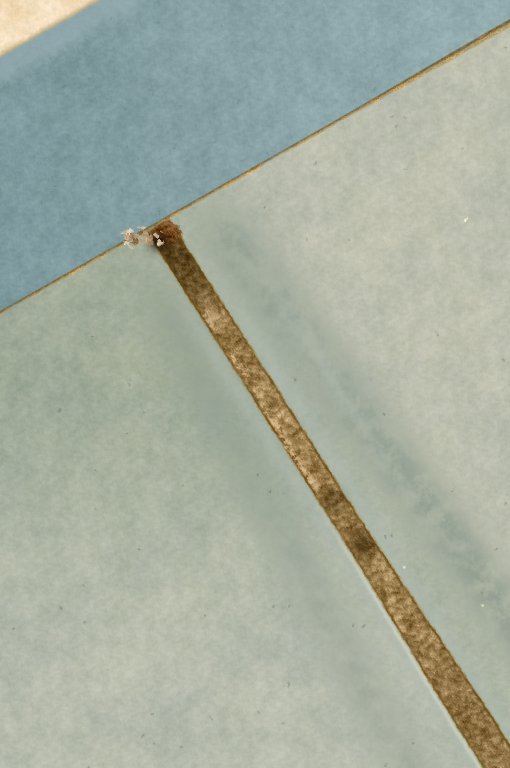
Write a Shadertoy shader that draws this texture.

```glsl
// Weathered stone tiles with a rusty diagonal grout joint below a blue ledge.

float hash(vec2 p) {
    p = fract(p * vec2(0.1031, 0.1137));
    p += dot(p, p.yx + 33.33);
    return fract((p.x + p.y) * p.x * 17.0);
}

// Distance to the nearest scattered point (x) and that point's random id (y)
vec2 cells(vec2 p) {
    vec2 base = floor(p), best = vec2(9.0, 0.0);
    for (int j = -1; j <= 1; j++)
    for (int i = -1; i <= 1; i++) {
        vec2 c = base + vec2(i, j);
        float d = length(p - c - vec2(hash(c + 71.0), hash(c + 193.0)));
        if (d < best.x) best = vec2(d, hash(c + 317.0));
    }
    return best;
}

// Layered, rotated and warped sines, roughly -1 to 1
float waves(vec2 p) {
    float sum = 0.0, amp = 0.55;
    for (int i = 0; i < 6; i++) {
        sum += amp * sin(p.x + 1.7 * sin(p.y * 0.8 + float(i))) * cos(p.y + 0.9 * sin(p.x));
        p = mat2(1.4, 1.25, -1.25, 1.4) * p + 2.3;
        amp *= 0.7;
    }
    return sum;
}

float band(float x, float centre, float width) {
    x = (x - centre) / width;
    return exp(-x * x);
}

float blob(vec2 p, vec2 centre, vec2 size) {
    p = (p - centre) / size;
    return exp(-dot(p, p));
}

void mainImage(out vec4 fragColor, in vec2 fragCoord) {
    vec2 p = fragCoord / iResolution.y;
    p.x *= 0.664 * iResolution.y / iResolution.x;
    float px = 1.0 / iResolution.y;

    float cloud = waves(p * 17.0);
    float mottle = waves(p * 65.0 + 5.0);
    float grain = waves(p * 260.0 + 9.0);
    vec2 warped = p + 0.003 * vec2(mottle, grain);
    vec2 pits = cells(warped * 45.0);
    float crumbs = 0.5 - cells(warped * 110.0).x;

    // Seam distance, and joint coordinates: across s, along t
    float seam = dot(p - vec2(0.0, 0.5924), vec2(-0.494, 0.8695)) + 0.0006 * (mottle + grain);
    vec2 q = p - vec2(0.2044, 0.708);
    float s = dot(q, vec2(0.843, 0.538));
    float t = dot(q, vec2(0.538, -0.843));

    // Pale tiles, warmer and lighter away from the joint
    vec3 right = mix(vec3(0.67, 0.70, 0.635), vec3(0.735, 0.745, 0.68), smoothstep(0.03, 0.17, s));
    vec3 left = mix(vec3(0.63, 0.67, 0.595), vec3(0.715, 0.735, 0.675), smoothstep(0.55, 0.1, p.y));
    vec3 col = mix(left, right, step(0.0, s));
    col += vec3(0.03, 0.022, 0.012) * cloud + vec3(0.026, 0.02, 0.024) * mottle + 0.026 * grain;

    // Broken grey-green stains running beside the joint
    float patchy = clamp(0.62 + 0.3 * cloud + 0.6 * mottle + 0.25 * grain, 0.0, 1.0);
    float stain = band(s, 0.064 + 0.07 * t, 0.036) * smoothstep(-0.02, 0.08, t);
    stain += 0.7 * band(s, -0.045 - 0.08 * t, 0.032) * smoothstep(0.0, 0.12, t);
    col = mix(col, vec3(0.54, 0.595, 0.545), 0.8 * stain * patchy);
    col = mix(col, vec3(0.675, 0.72, 0.68), 0.55 * band(abs(s), 0.028, 0.011) * smoothstep(0.02, 0.2, t));
    float streak = band(s, 0.085 + 0.006 * cloud, 0.009) * band(t, 0.3, 0.14);
    col = mix(col, vec3(0.70, 0.74, 0.70), 0.4 * streak);

    // Sparse soft pits and very few bright flecks
    float pit = smoothstep(0.13, 0.02, pits.x);
    col -= 0.11 * pit * step(0.94, pits.y);
    col += vec3(0.25, 0.22, 0.13) * pit * step(pits.y, 0.006);

    // Brown joint filling with rough rusty edges
    float halfWidth = 0.0168 + 0.006 * smoothstep(0.45, 0.8, t) + 0.0006 * (mottle + grain);
    float edge = abs(s) - halfWidth;
    float inside = smoothstep(px, -px, edge) * smoothstep(-0.004, 0.006, t);
    vec3 grout = vec3(0.60, 0.485, 0.30) + 0.11 * mottle + 0.13 * grain + 0.16 * crumbs;
    vec2 jt = vec2(s, t) + 0.003 * vec2(grain, mottle);
    float pale = blob(jt, vec2(-0.003, 0.14), vec2(0.010, 0.012))
               + 0.8 * blob(jt, vec2(-0.010, 0.345), vec2(0.007, 0.065))
               + 0.5 * blob(jt, vec2(-0.006, 0.22), vec2(0.009, 0.03));
    pale = smoothstep(0.2, 0.85, pale + 0.35 * mottle + 0.3 * grain) * smoothstep(0.1, 0.3, pale);
    grout = mix(grout, vec3(0.82, 0.70, 0.52) + 0.08 * grain, 0.8 * pale);
    float dark = band(t, 0.06, 0.055) + 0.8 * blob(jt, vec2(0.0, 0.425), vec2(0.014, 0.018))
               + blob(jt, vec2(0.003, 0.494), vec2(0.016, 0.02)) + 0.2 * smoothstep(0.6, 0.75, t);
    grout = mix(grout, vec3(0.29, 0.21, 0.07) + 0.09 * grain, clamp(dark * (0.85 + 0.4 * mottle), 0.0, 0.95));
    float rustyEdge = smoothstep(-0.005, -0.001, edge) * clamp(0.6 + 0.6 * mottle, 0.0, 0.9);
    grout = mix(grout, vec3(0.40, 0.29, 0.08), rustyEdge);
    float halo = smoothstep(0.0035, 0.0, edge) * smoothstep(0.0, 0.02, t);
    col = mix(col, vec3(0.62, 0.54, 0.31), halo * clamp(0.45 + 0.6 * grain, 0.0, 0.9));
    col = mix(col, grout, inside);

    // Worn pale rim on the lower left side
    float rim = band(s, -halfWidth - 0.004, 0.003) * smoothstep(0.36, 0.56, t);
    col = mix(col, vec3(0.82, 0.83, 0.76), 0.65 * rim);

    // Blue ledge with a lighter upper lip and a cream corner
    vec3 ledge = mix(vec3(0.495, 0.60, 0.615), vec3(0.565, 0.665, 0.675), smoothstep(0.0, 0.6, p.x));
    ledge += 0.017 * cloud + 0.024 * mottle + 0.028 * grain - 0.05 * pit * step(0.85, pits.y);
    ledge = mix(ledge, vec3(0.60, 0.69, 0.71), 0.6 * smoothstep(0.25, 0.272, seam));
    vec3 cream = vec3(0.95, 0.87, 0.74) + vec3(0.03, 0.045, 0.07) * mottle + 0.03 * grain;
    cream = mix(vec3(0.74, 0.67, 0.52), cream, smoothstep(0.289, 0.298, seam));
    ledge = mix(ledge, cream, smoothstep(0.287, 0.292, seam));
    col = mix(col, ledge, smoothstep(-px, px, seam));

    // Thin golden seam with dark gaps
    float wide = smoothstep(0.42, 0.64, p.x);
    float seamWidth = 0.0022 + 0.0026 * wide + 0.0008 * (mottle + grain);
    vec3 gold = mix(vec3(0.70, 0.59, 0.36), vec3(0.42, 0.31, 0.12), smoothstep(-0.001, 0.002, seam + 0.002 * grain));
    gold += 0.13 * (mottle + grain) + 0.05 * wide;
    float kept = clamp(0.85 + 0.3 * mottle, 0.35, 1.0);
    col = mix(col, gold, kept * smoothstep(px, -px, abs(seam) - seamWidth));

    // Rusty hole and crumbled debris
    float rust = blob(p, vec2(0.216, 0.699), vec2(0.021, 0.016)) + 0.25 * mottle + 0.15 * grain;
    col = mix(col, vec3(0.47, 0.30, 0.12) + 0.18 * grain, smoothstep(0.4, 0.65, rust));
    col = mix(col, vec3(0.13, 0.06, 0.02), 0.95 * blob(p, vec2(0.208, 0.686), vec2(0.013, 0.012)));
    vec2 chips = cells(warped * 125.0);
    float heap = blob(p, vec2(0.186, 0.690), vec2(0.026, 0.013));
    float chip = smoothstep(0.65, 0.4, chips.x) * smoothstep(0.35, 0.5, heap + 0.5 * (chips.y - 0.5));
    col = mix(col, mix(vec3(0.48, 0.33, 0.17), vec3(0.88, 0.84, 0.74), chips.y) + 0.1 * grain, chip);

    fragColor = vec4(clamp(col, 0.0, 1.0), 1.0);
}
```
